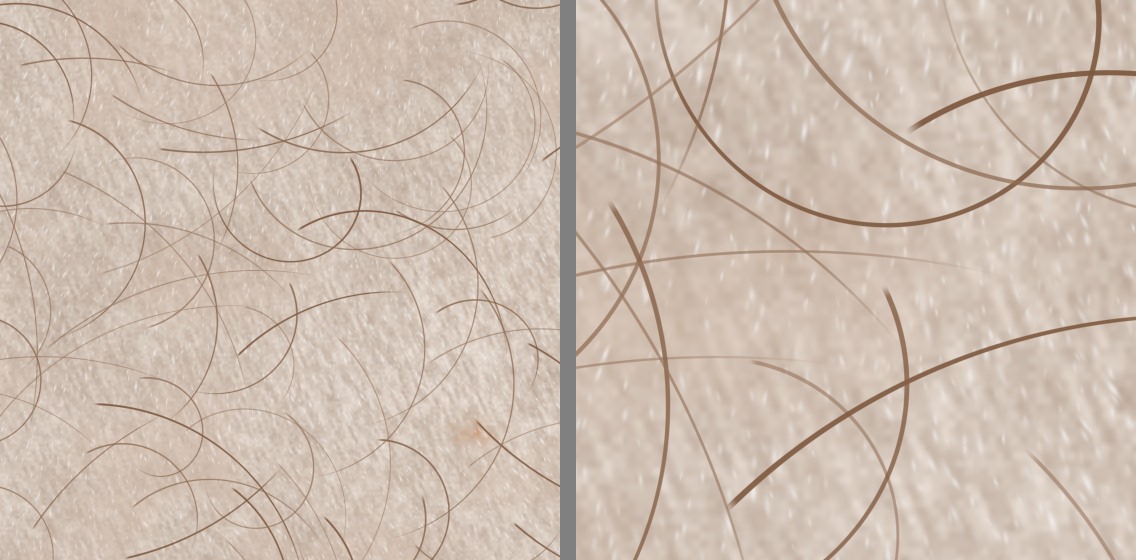
Left: the whole. Right: its middle third, enlarged.
Reproduce this texture procedurally as a WebGL 1 fragment shader.

```glsl
precision highp float;
// Close view of pale skin overgrown with fine, curling brown hairs.
// Mottled noise and slanted streaks make the skin, scattered soft dashes
// make its glints, and a loop of tapering spiral arcs lays the hairs on top.

uniform vec2 u_resolution;

const float TAU = 6.2831853;
const int HAIR_COUNT = 78;

const vec3 SKIN_SHADOW = vec3(0.735, 0.662, 0.602);
const vec3 SKIN_LIGHT  = vec3(0.890, 0.843, 0.805);
const vec3 SKIN_BLUSH  = vec3(0.815, 0.725, 0.655);
const vec3 FRECKLE     = vec3(0.780, 0.600, 0.460);
const vec3 GLINT       = vec3(0.945, 0.935, 0.930);
const vec3 HAIR_DARK   = vec3(0.480, 0.335, 0.230);
const vec3 HAIR_PALE   = vec3(0.620, 0.490, 0.400);

float hash(vec2 p) {
  vec3 q = fract(vec3(p.xyx) * 0.1031);
  q += dot(q, q.yzx + 33.33);
  return fract((q.x + q.y) * q.z);
}

float noise(vec2 p) {
  vec2 i = floor(p), f = fract(p);
  f = f * f * (3.0 - 2.0 * f);
  return mix(mix(hash(i), hash(i + vec2(1.0, 0.0)), f.x),
             mix(hash(i + vec2(0.0, 1.0)), hash(i + vec2(1.0, 1.0)), f.x), f.y);
}

float fbm(vec2 p) {
  float sum = 0.0, amplitude = 0.53;
  for (int i = 0; i < 4; i++) {
    sum += amplitude * noise(p);
    p = p * 2.03 + 17.3;
    amplitude *= 0.5;
  }
  return sum;
}

// Coordinates across (x) and along (y) a line leaning left by tilt.
vec2 lean(vec2 p, float tilt) {
  float c = cos(tilt), s = sin(tilt);
  return vec2(c * p.x + s * p.y, c * p.y - s * p.x);
}

// 1 in the brightly lit, strongly streaked patch, 0 far from it.
float sheen(vec2 p) {
  vec2 q = (p - vec2(0.80, 0.36)) / vec2(0.30, 0.27);
  return exp(-dot(q, q));
}

// Soft bright dashes, at most one per grid cell.
float glints(vec2 p, float scale, vec2 size, float share, float seed) {
  float light = 0.0;
  vec2 cell = floor(p * scale);
  for (int y = -1; y <= 1; y++) {
    for (int x = -1; x <= 1; x++) {
      vec2 id = cell + vec2(float(x), float(y));
      vec2 key = id + seed;
      vec2 center = (id + vec2(hash(key), hash(key + 41.7))) / scale;
      float tilt = mix(-0.35, 0.55, smoothstep(0.2, 1.1, center.x + 0.6 - center.y));
      tilt += 0.6 * (hash(key + 73.1) - 0.5);
      vec2 q = lean(p - center, tilt) / (size * (0.6 + 0.7 * hash(key + 11.9)));
      float strength = step(hash(key + 97.3), share) * (0.3 + 0.7 * hash(key + 23.5));
      light = max(light, strength * exp(-dot(q, q)));
    }
  }
  return light;
}

vec3 skin(vec2 p) {
  float lit = sheen(p);
  vec2 grainAxis = lean(p, 0.42);
  float streaks = noise(grainAxis * vec2(150.0, 48.0));
  float grain = noise(p * 210.0 + 5.0);
  float tone = 0.49 + 0.60 * (fbm(p * 9.0) - 0.5) + 0.17 * lit
             + (0.5 + 0.3 * lit) * (streaks - 0.5) + 0.38 * (grain - 0.5);
  vec3 color = mix(SKIN_SHADOW, SKIN_LIGHT, clamp(tone, 0.0, 1.2));
  float blush = smoothstep(0.48, 0.75, fbm(p * 6.0 + 31.0)) * (1.0 - lit);
  color = mix(color, SKIN_BLUSH, 0.45 * blush);
  vec2 spot = (p - vec2(0.845, 0.225)) / vec2(0.034, 0.021);
  color = mix(color, FRECKLE, exp(-dot(spot, spot)) * noise(p * 75.0));
  float shine = max(glints(p, 38.0, vec2(0.0017, 0.0058), 0.48 + 0.2 * lit, 0.0),
                    0.75 * glints(p, 80.0, vec2(0.0013, 0.0034), 0.42 + 0.3 * lit, 200.0));
  return mix(color, GLINT, 0.85 * shine);
}

// Coverage of one tapering hair; turn is +1 or -1, curl widens the spiral.
float hair(vec2 p, vec2 root, float heading, float turn, float radius,
           float hairLength, float curl, float width, float pixel) {
  vec2 normal = turn * vec2(-sin(heading), cos(heading));
  vec2 q = p - root - radius * normal;
  float side = q.x * normal.y - q.y * normal.x;
  float angle = mod(turn * atan(side, -dot(normal, q)), TAU);
  float t = angle * radius / min(hairLength, 4.2 * radius);
  float d = abs(length(q) - radius * (1.0 + curl * angle));
  float w = width * (1.0 - 0.5 * min(t, 1.0));
  float ends = smoothstep(0.0, 0.03, t) * (1.0 - smoothstep(0.75, 1.0, t));
  return ends * (1.0 - smoothstep(w - 0.8 * pixel, w + 0.8 * pixel, d));
}

void main() {
  float pixel = 1.0 / min(u_resolution.x, u_resolution.y);
  vec2 p = gl_FragCoord.xy * pixel;
  vec3 color = skin(p);

  for (int i = 0; i < HAIR_COUNT; i++) {
    float n = float(i) + 1.0;
    // Evenly spread roots, reaching a little past the left and top edges.
    vec2 root = fract(n * vec2(0.75488, 0.56984)) * vec2(1.2, 1.15) - vec2(0.2, 0.03);
    float heading = mix(-1.25, 0.85, hash(vec2(n, 3.0)));
    float turn = hash(vec2(n, 7.0)) < 0.70 ? -1.0 : 1.0;
    float bend = hash(vec2(n, 13.0));
    float radius = 0.11 + 0.50 * bend * bend;
    float hairLength = mix(0.24, 0.62, hash(vec2(n, 19.0)));
    float curl = mix(-0.12, 0.22, hash(vec2(n, 29.0)));
    float shade = hash(vec2(n, 37.0));
    float width = mix(0.0018, 0.0011, shade);
    float cover = hair(p, root, heading, turn, radius, hairLength, curl, width, pixel);
    color = mix(color, mix(HAIR_DARK, HAIR_PALE, shade), cover * mix(0.92, 0.60, shade));
  }
  gl_FragColor = vec4(color, 1.0);
}
```
